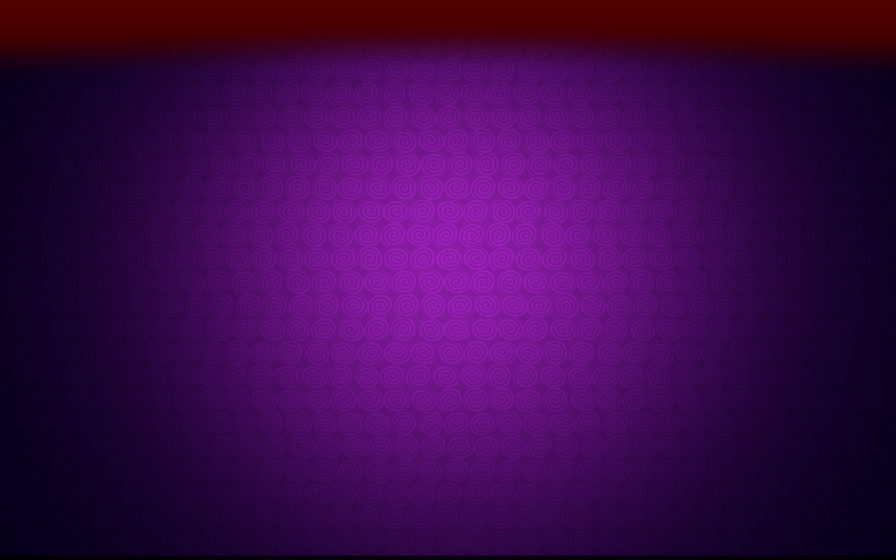
Reproduce this background procedurally as a Shadertoy shader.

```glsl
const float TAU = 6.2831853;

// Glow: lengths are in canvas heights, x measured from the middle
const vec2 GLOW_CENTER = vec2(0.01, 0.55);
const float GLOW_RADIUS = 0.495;
const float GLOW_TOP_SQUEEZE = 1.12;
const vec3 GLOW_COLOR = vec3(0.56, 0.12, 0.59);
const vec3 NIGHT_COLOR = vec3(0.01, 0.0, 0.09);

// Red band along the top
const vec3 BAND_COLOR = vec3(0.31, 0.0, 0.0);
const float BAND_LOW = 0.872;
const float BAND_HIGH = 0.962;
const float BAND_SIDE_DROP = 0.02;
const float BAND_DIM = 0.68;

// Rows of spirals
const vec2 CELL = vec2(0.0473, 0.0421);
const float FIRST_ROW = 0.0329;
const float SPIRAL_RADIUS = 0.0222;
const float LINE_PITCH = 0.0068;
const float GAP_SHADE = 0.93;
const float LINE_SHADE = 1.10;

const float GRAIN = 0.03;
const float FLOOR_EDGE = 0.008;

float hash(vec2 p) {
    p = fract(p * vec2(0.1031, 0.1137));
    p += dot(p, p.yx + 33.33);
    return fract((p.x + p.y) * p.x * 91.7);
}

// Coverage of the spiral strokes, 0 in the gaps and 1 on a line
float spirals(vec2 p, float pixel) {
    p.y -= FIRST_ROW;
    float row = floor(p.y / CELL.y + 0.5);
    p.x -= CELL.x * (0.2 + 0.27 * cos((row - 10.0) * TAU / 6.0));
    vec2 id = vec2(floor(p.x / CELL.x + 0.5), row);
    vec2 q = p - id * CELL;

    // Each spiral gets its own offset, turn and uneven outline
    float turn = hash(id + 57.0);
    q -= 0.002 * (vec2(hash(id + 91.0), turn) - 0.5);
    q.x *= 0.92;
    float angle = atan(q.y, q.x);
    float radius = length(q) * (1.0 + 0.06 * sin(2.0 * angle + TAU * turn));

    float stroke = 0.5 + 0.5 * cos(TAU * (radius / LINE_PITCH + turn) - angle);
    float soft = max(pixel, 0.0015);
    return stroke * smoothstep(soft, -soft, radius - SPIRAL_RADIUS);
}

vec3 glow(vec2 p) {
    vec2 d = p - GLOW_CENTER;
    d.y *= d.y > 0.0 ? GLOW_TOP_SQUEEZE : 1.0;
    float light = exp(-dot(d, d) / (GLOW_RADIUS * GLOW_RADIUS));
    return NIGHT_COLOR + GLOW_COLOR * vec3(light, pow(light, 1.4), light);
}

void mainImage(out vec4 fragColor, in vec2 fragCoord) {
    float pixel = 1.0 / iResolution.y;
    vec2 p = (fragCoord - vec2(0.5 * iResolution.x, 0.0)) * pixel;

    // Lit wall with embossed spirals and a little grain
    vec3 color = glow(p);
    color *= mix(GAP_SHADE, LINE_SHADE, spirals(p, pixel));
    color *= 1.0 + GRAIN * (hash(floor(p * 320.0) + 400.0) - 0.5);

    // The band hangs lower toward the sides and dims downward
    float drop = BAND_SIDE_DROP * smoothstep(0.1, 0.8, abs(p.x));
    float band = smoothstep(BAND_LOW - drop, BAND_HIGH - drop, p.y);
    float dim = mix(BAND_DIM, 1.0, smoothstep(BAND_LOW, 0.99, p.y));
    color = mix(color, BAND_COLOR * dim, band);

    // Dark strip along the floor
    color *= mix(0.2, 1.0, smoothstep(FLOOR_EDGE - pixel, FLOOR_EDGE + pixel, p.y));
    fragColor = vec4(color, 1.0);
}
```
